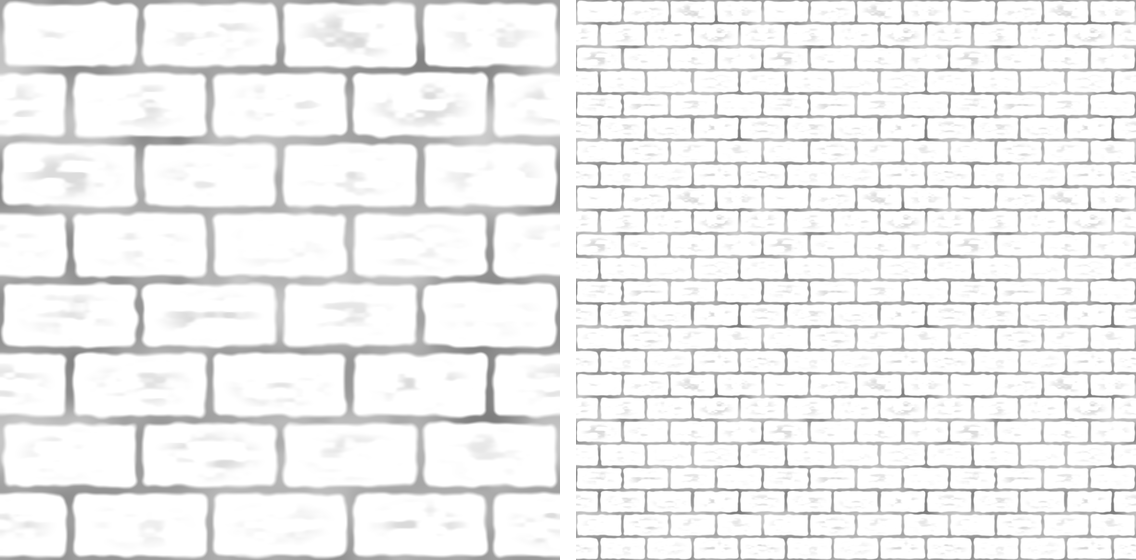
Left, the tile; right, the same tile 3 across and 3 down.
This texture map is drawn by a WebGL 2 fragment shader. Its source:

```glsl
#version 300 es
precision highp float;
// Tiling white brick wall with soft, uneven grey joints and faint smudges.

uniform vec2 u_resolution;
out vec4 outColor;

// Layout, in units of the canvas
const vec2 BRICKS = vec2(4.0, 8.0);
const float CORNER_RADIUS = 0.019;
const float JOINT_CORE = 0.0025;
const float EDGE_SHARP = 0.0095;
const float EDGE_SOFT = 0.0135;

// Unevenness of the joints
const vec2 WARP_CELLS = vec2(28.0, 28.0);
const vec2 WIDTH_CELLS = vec2(44.0, 44.0);
const vec2 TONE_CELLS = vec2(7.0, 9.0);
const float WARP_AMOUNT = 0.0045;
const float WIDTH_AMOUNT = 0.0045;

// Smudges on the brick faces
const vec2 STREAK_CELLS = vec2(22.0, 64.0);
const vec2 GRAIN_CELLS = vec2(56.0, 112.0);
const float SMUDGE_STRENGTH = 0.15;

// Colours
const vec3 BRICK_WHITE = vec3(1.0);
const vec3 JOINT_DARK = vec3(0.48);
const vec3 JOINT_LIGHT = vec3(0.82);

float hash(vec2 p) {
    return fract(sin(dot(p, vec2(127.1, 311.7))) * 43758.5453);
}

// Value noise that wraps after a whole number of cells
float tileNoise(vec2 uv, vec2 cells, float seed) {
    vec2 p = uv * cells;
    vec2 i = floor(p);
    vec2 f = fract(p);
    f = f * f * f * (f * (f * 6.0 - 15.0) + 10.0);
    float a = hash(mod(i, cells) + seed);
    float b = hash(mod(i + vec2(1.0, 0.0), cells) + seed);
    float c = hash(mod(i + vec2(0.0, 1.0), cells) + seed);
    float d = hash(mod(i + vec2(1.0, 1.0), cells) + seed);
    return mix(mix(a, b, f.x), mix(c, d, f.x), f.y);
}

float roundedBox(vec2 p, vec2 halfSize, float radius) {
    vec2 q = abs(p) - halfSize + radius;
    return length(max(q, 0.0)) + min(max(q.x, q.y), 0.0) - radius;
}

void main() {
    vec2 uv = gl_FragCoord.xy / u_resolution;

    // Wobble the wall so that the joints wander
    vec2 warp = vec2(tileNoise(uv, WARP_CELLS, 3.0), tileNoise(uv, WARP_CELLS, 41.0)) - 0.5;
    vec2 wall = uv + warp * WARP_AMOUNT;

    // Running bond: every other row moves by half a brick
    vec2 grid = wall * BRICKS;
    grid.x += 0.5 * mod(floor(grid.y) + 1.0, 2.0);
    vec2 brickId = mod(floor(grid), BRICKS);
    vec2 centred = fract(grid) - 0.5;

    // Joint profile, from the middle of the joint into the brick
    float inward = -roundedBox(centred / BRICKS, 0.5 / BRICKS, CORNER_RADIUS);
    inward += (tileNoise(uv, WIDTH_CELLS, 17.0) - 0.5) * WIDTH_AMOUNT;
    float tone = tileNoise(uv, TONE_CELLS, 29.0);
    tone = mix(tone, tileNoise(uv, WARP_CELLS, 53.0), 0.2);
    float edge = mix(EDGE_SHARP, EDGE_SOFT, tone);
    float face = smoothstep(JOINT_CORE, edge, inward);

    // Stretched blotches near the middle of each brick
    float streak = mix(tileNoise(uv, STREAK_CELLS, 7.0), tileNoise(uv, GRAIN_CELLS, 11.0), 0.3);
    float middle = 1.0 - smoothstep(0.25, 0.85, length(centred * 2.0));
    float smudge = smoothstep(0.5, 0.85, streak) * middle * mix(0.3, 1.0, hash(brickId + 5.0));

    vec3 joint = mix(JOINT_DARK, JOINT_LIGHT, tone);
    vec3 color = mix(joint, BRICK_WHITE, face) - SMUDGE_STRENGTH * smudge;
    outColor = vec4(color, 1.0);
}
```
